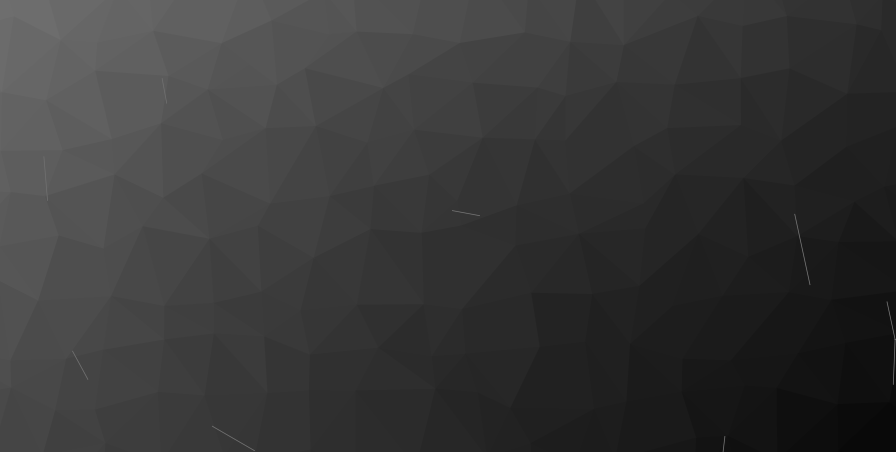
Write a WebGL 1 fragment shader that draws this background.

```glsl
precision highp float;
uniform vec2 u_resolution;

const float CELLS = 8.6;       // mesh cells per canvas height
const float JITTER = 0.62;     // vertex displacement, in cells
const float FACET_TONE = 0.012;
const float HAIR_WIDTH = 0.0019;
const float HAIR_TONE = 0.43;

float hash(vec2 p) {
  vec3 q = fract(vec3(p.xyx) * 0.1031);
  q += dot(q, q.yzx + 33.33);
  return fract((q.x + q.y) * q.z);
}

vec2 meshVertex(vec2 cell) {
  vec2 offset = vec2(hash(cell + 17.0), hash(cell + 61.0)) - 0.5;
  return cell + JITTER * offset;
}

// Diagonal light falloff between the four corner tones
float baseTone(vec2 uv) {
  uv = clamp(uv, 0.0, 1.0);
  float low = mix(0.27, 0.025, uv.x);
  float high = mix(0.44, 0.175, uv.x);
  float dip = 16.0 * uv.x * (1.0 - uv.x) * uv.y * (1.0 - uv.y);
  return mix(low, high, uv.y) - 0.025 * dip;
}

// Signed distance to the line a-b, positive on its left
float edgeSide(vec2 p, vec2 a, vec2 b) {
  vec2 e = b - a;
  vec2 d = p - a;
  return (e.x * d.y - e.y * d.x) / max(length(e), 0.001);
}

// Returns (tone * coverage, coverage) of one flat facet
vec2 facet(vec2 p, vec2 a, vec2 b, vec2 c, vec2 gridSize, float blur) {
  float d = min(edgeSide(p, a, b), min(edgeSide(p, b, c), edgeSide(p, c, a)));
  float coverage = clamp(d / blur + 0.5, 0.0, 1.0);
  vec2 center = (a + b + c) / 3.0;
  float variation = FACET_TONE * (hash(floor(center * 64.0)) - 0.5);
  return vec2(baseTone(center / gridSize) + variation, 1.0) * coverage;
}

// Jittered quads, each split along its shorter diagonal
float meshTone(vec2 p, vec2 gridSize, float blur) {
  vec2 home = floor(p);
  vec2 sum = vec2(baseTone(p / gridSize), 1.0) * 0.001;
  for (int j = -1; j <= 1; j++) {
    for (int i = -1; i <= 1; i++) {
      vec2 cell = home + vec2(float(i), float(j));
      vec2 a = meshVertex(cell);
      vec2 b = meshVertex(cell + vec2(1.0, 0.0));
      vec2 c = meshVertex(cell + vec2(1.0, 1.0));
      vec2 d = meshVertex(cell + vec2(0.0, 1.0));
      if (distance(a, c) < distance(b, d)) {
        sum += facet(p, a, b, c, gridSize, blur);
        sum += facet(p, a, c, d, gridSize, blur);
      } else {
        sum += facet(p, a, b, d, gridSize, blur);
        sum += facet(p, b, c, d, gridSize, blur);
      }
    }
  }
  return sum.x / sum.y;
}

// Coverage of a thin segment whose ends are given in 0..1 coordinates
float hairline(vec2 uv, vec2 a, vec2 b, vec2 aspect, float pixel) {
  vec2 p = (uv - a) * aspect;
  vec2 e = (b - a) * aspect;
  float t = clamp(dot(p, e) / dot(e, e), 0.0, 1.0);
  float reach = 0.5 * max(HAIR_WIDTH, pixel);
  float line = 1.0 - smoothstep(0.0, 2.0 * reach, length(p - e * t));
  return line * min(1.0, HAIR_WIDTH / pixel);
}

void main() {
  vec2 uv = gl_FragCoord.xy / u_resolution;
  vec2 aspect = vec2(u_resolution.x / u_resolution.y, 1.0);
  float pixel = 1.0 / u_resolution.y;
  vec2 gridSize = aspect * CELLS;

  float tone = meshTone(uv * gridSize, gridSize, pixel * CELLS);

  // Bright seams between a few facets
  float seams = hairline(uv, vec2(0.181, 0.826), vec2(0.186, 0.772), aspect, pixel);
  seams += hairline(uv, vec2(0.049, 0.653), vec2(0.053, 0.557), aspect, pixel);
  seams += hairline(uv, vec2(0.505, 0.534), vec2(0.535, 0.523), aspect, pixel);
  seams += hairline(uv, vec2(0.887, 0.526), vec2(0.904, 0.370), aspect, pixel);
  seams += hairline(uv, vec2(0.990, 0.332), vec2(0.999, 0.249), aspect, pixel);
  seams += hairline(uv, vec2(0.999, 0.249), vec2(0.997, 0.150), aspect, pixel);
  seams += hairline(uv, vec2(0.081, 0.223), vec2(0.098, 0.161), aspect, pixel);
  seams += hairline(uv, vec2(0.237, 0.057), vec2(0.284, 0.003), aspect, pixel);
  seams += hairline(uv, vec2(0.809, 0.034), vec2(0.807, 0.0), aspect, pixel);

  tone = mix(tone, max(tone, HAIR_TONE), min(seams, 1.0));
  gl_FragColor = vec4(vec3(tone), 1.0);
}
```
